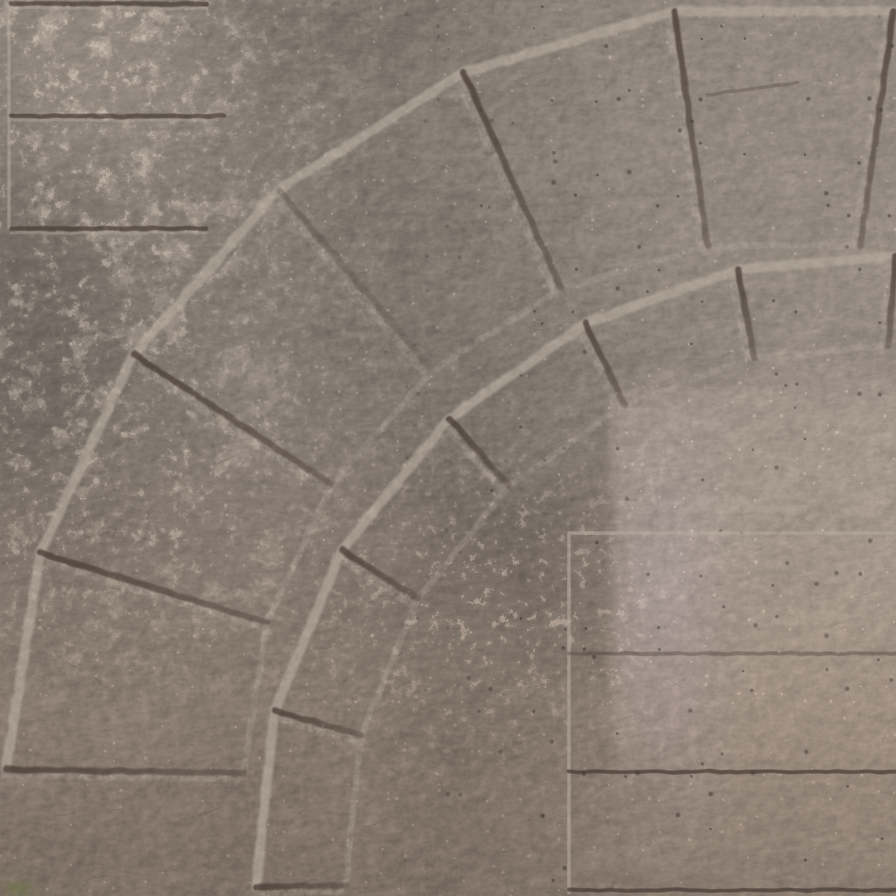
Give the GLSL for this texture, as a WebGL 2 fragment shader.

```glsl
#version 300 es
precision highp float;
uniform vec2 u_resolution;
out vec4 outColor;

vec2 hash2(vec2 p) {
  vec3 q = fract(vec3(p.xyx) * vec3(0.1031, 0.1030, 0.0973));
  q += dot(q, q.yzx + 33.33);
  return fract((q.xx + q.yz) * q.zy);
}

float gradientNoise(vec2 p) {
  vec2 i = floor(p), f = p - i;
  vec2 u = f * f * f * (f * (f * 6.0 - 15.0) + 10.0);
  vec2 e = vec2(1, 0);
  float a = dot(hash2(i) * 2.0 - 1.0, f);
  float b = dot(hash2(i + e) * 2.0 - 1.0, f - e);
  float c = dot(hash2(i + e.yx) * 2.0 - 1.0, f - e.yx);
  float d = dot(hash2(i + 1.0) * 2.0 - 1.0, f - 1.0);
  return mix(mix(a, b, u.x), mix(c, d, u.x), u.y);
}

float fbm(vec2 p) {
  float sum = 0.0, amp = 0.6;
  for (int i = 0; i < 5; i++) {
    sum += amp * gradientNoise(p);
    p = mat2(1.6, 1.2, -1.2, 1.6) * p + 7.3;
    amp *= 0.6;
  }
  return sum;
}

// x: distance to the segment, y: position along it
vec2 segment(vec2 p, vec2 a, vec2 b) {
  vec2 ab = b - a;
  float h = clamp(dot(p - a, ab) / dot(ab, ab), 0.0, 1.0);
  return vec2(length(p - a - ab * h), h);
}

float line(vec2 p, vec2 a, vec2 b, float halfWidth) {
  float soft = max(halfWidth * 0.5, 0.7 / u_resolution.y);
  return 1.0 - smoothstep(halfWidth - soft, halfWidth + soft, segment(p, a, b).x);
}

float blob(vec2 p, vec2 center, vec2 size) {
  vec2 d = (p - center) / size;
  return exp(-dot(d, d));
}

// Corner k of the outer or inner arch, on its rim (depth 0) or inside edge (depth 1)
vec2 archCorner(bool outer, float k, float depth) {
  float a = outer ? 0.1414 + 0.2827 * k : 0.1815 + 0.26 * k + 0.0044 * k * k;
  float r = outer ? mix(0.8685, 0.604, depth) : mix(0.6875, 0.587, depth) - 0.005 * k;
  vec2 center = outer ? vec2(0.875, 0.1276) : vec2(0.948, 0.0234);
  return center + r * vec2(-sin(a), cos(a));
}

// Rounded specks, one at most in each grid cell
float specks(vec2 p, float scale, float density) {
  vec2 cell = floor(p * scale), rnd = hash2(cell + 19.0);
  float d = length(fract(p * scale) - 0.3 - 0.4 * rnd);
  return step(hash2(cell + 71.0).x, density) * (1.0 - smoothstep(0.08, 0.15 + 0.2 * rnd.y, d));
}

void main() {
  vec2 p = gl_FragCoord.xy / u_resolution;
  float grain = fbm(p * 90.0), cloud = fbm(p * 9.0), coarse = fbm(p * 28.0 + 40.0);
  vec2 q = p + 0.0025 * vec2(gradientNoise(p * 55.0), gradientNoise(p * 55.0 + 31.0));

  // Broad light and dark zones
  float tone = 0.53 + 0.05 * smoothstep(0.45, 0.95, p.x);
  float bay = smoothstep(0.67, 0.695, p.x) * smoothstep(0.6, 0.53, p.y);
  tone += bay * 0.055 * smoothstep(-0.05, 0.3, p.y);
  tone += 0.035 * blob(p, vec2(0.74, 0.33), vec2(0.06, 0.19)) * bay;
  tone -= 0.065 * blob(p, vec2(0.58, 0.41), vec2(0.17, 0.2)) * (1.0 - bay);
  tone -= 0.08 * blob(p, vec2(0.03, 0.6), vec2(0.13, 0.2));
  tone += 0.06 * blob(p, vec2(0.11, 0.91), vec2(0.12, 0.11));
  tone -= 0.045 * blob(p, vec2(0.4, 0.97), vec2(0.13, 0.08));
  tone -= 0.03 * blob(p, vec2(0.44, 0.73), vec2(0.13, 0.14));
  tone -= 0.035 * smoothstep(0.25, 0.0, p.y);

  // Stone grain, relief and flaking plaster
  tone += 0.045 * cloud + 0.05 * coarse + 0.09 * grain;
  vec2 reliefPoint = p * vec2(26, 48);
  tone += 0.11 * (fbm(reliefPoint) - fbm(reliefPoint + vec2(-0.08, 0.14)));
  float weathered = smoothstep(0.5, 0.1, p.x) * smoothstep(0.15, 0.45, p.y);
  tone += 0.065 * weathered * smoothstep(0.05, 0.2, coarse + 0.5 * cloud + 0.25 * grain);
  float chipZone = blob(p, vec2(0.56, 0.33), vec2(0.16, 0.14)) + 0.5 * weathered;
  tone += 0.14 * chipZone * smoothstep(0.14, 0.3, grain + 0.4 * coarse);
  float crack = 1.0 - smoothstep(0.0, 0.018, abs(gradientNoise(p * vec2(9, 22) + cloud)));
  tone -= 0.05 * crack * smoothstep(0.05, 0.25, coarse);
  tone -= 0.18 * specks(p, 85.0, 0.035) * smoothstep(0.25, 0.75, p.x);
  tone += 0.1 * specks(p + 0.37, 110.0, 0.05);

  // Arch rims, inside edges and radial joints
  float light = 0.0, dark = 0.0;
  for (int ring = 0; ring < 2; ring++) {
    bool outer = ring == 0;
    for (float k = -1.0; k < 6.0; k++) {
      vec2 rim = archCorner(outer, k, 0.0), inside = archCorner(outer, k, 1.0);
      if (k < 5.0) {
        light = max(light, 0.85 * line(q, rim, archCorner(outer, k + 1.0, 0.0), 0.0055));
        float edge = line(q + 0.004 * cloud, inside, archCorner(outer, k + 1.0, 1.0), 0.0035);
        light = max(light, edge * (0.35 + 0.5 * grain));
      }
      vec2 joint = segment(q, rim, inside);
      float strength = (outer && k == 2.0 ? 0.4 : 1.0) * mix(1.0, 0.5, joint.y);
      dark = max(dark, strength * (1.0 - smoothstep(0.0015, 0.0055, joint.x)));
      float ridge = line(q + vec2(0.007, 0.006), rim, inside, 0.004);
      light = max(light, ridge * (0.3 + 0.8 * grain));
    }
  }

  // Slab courses in the two corners
  for (float i = 0.0; i < 4.0; i++) {
    float upper = 0.996 - 0.1255 * i, lower = 0.0065 + 0.132 * i;
    if (i < 3.0) {
      dark = max(dark, 0.9 * line(q, vec2(0.012, upper), vec2(i == 1.0 ? 0.25 : 0.23, upper), 0.0025));
      light = max(light, 0.5 * line(q, vec2(0.012, upper - 0.005), vec2(0.23, upper - 0.005), 0.0015));
      float depth = i == 2.0 ? 0.5 : 0.95;
      dark = max(dark, depth * line(q, vec2(0.635, lower), vec2(1.0, lower), 0.0022));
    }
  }
  light = max(light, 0.8 * line(p, vec2(0.635, 0.405), vec2(1.0, 0.405), 0.002));
  light = max(light, 0.8 * line(p, vec2(0.635, 0.004), vec2(0.635, 0.405), 0.002));
  light = max(light, 0.7 * line(p, vec2(0.01, 0.746), vec2(0.01, 0.995), 0.0018));
  dark = max(dark, 0.4 * line(q, vec2(0.79, 0.894), vec2(0.89, 0.908), 0.002));
  light = max(light, 0.5 * line(q, vec2(0.8, 0.43), vec2(0.9, 0.433), 0.003));

  vec3 tint = mix(vec3(1.0, 0.895, 0.81), vec3(1.0, 0.935, 0.865), smoothstep(0.05, 0.65, p.y));
  tint.b += 0.05 * bay * blob(p, vec2(0.74, 0.33), vec2(0.06, 0.19));
  vec3 color = tone * tint;
  color = mix(color, vec3(0.69, 0.65, 0.60) + 0.08 * grain, light * 0.85);
  color = mix(color, vec3(0.27, 0.23, 0.20), dark * 0.75);
  color = mix(color, vec3(0.42, 0.45, 0.28), 0.6 * blob(p, vec2(0.02, 0.008), vec2(0.015, 0.01)));
  outColor = vec4(color, 1.0);
}
```
